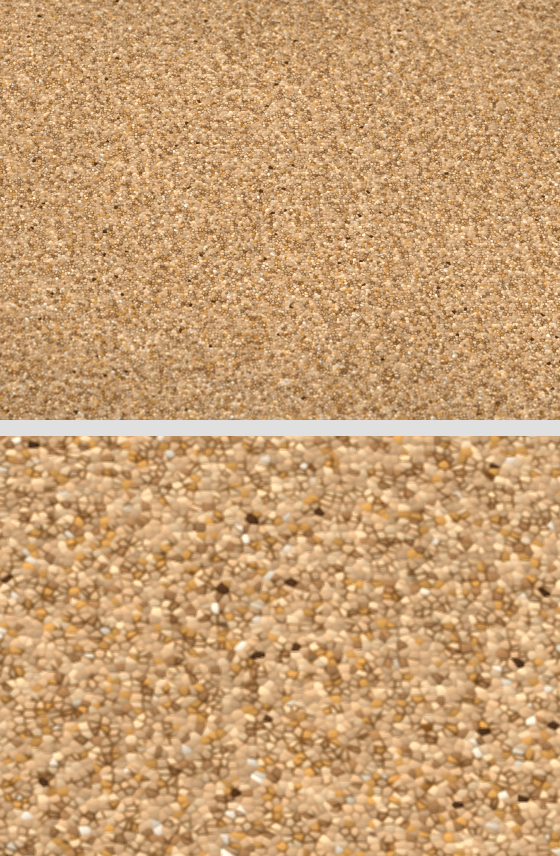
Top: the whole. Bottom: its middle third, enlarged.
A Shadertoy shader for this texture:

```glsl
// Coarse golden beach sand seen at a slant, sharp in a middle band and softer near and far.

const vec3 TAN_GRAIN   = vec3(0.84, 0.68, 0.51);
const vec3 PALE_GRAIN  = vec3(0.94, 0.80, 0.63);
const vec3 GOLD_GRAIN  = vec3(0.83, 0.61, 0.33);
const vec3 BROWN_GRAIN = vec3(0.67, 0.49, 0.32);
const vec3 WHITE_GRAIN = vec3(0.93, 0.87, 0.79);
const vec3 DARK_GRAIN  = vec3(0.33, 0.21, 0.12);
const vec3 GAP_TINT    = vec3(0.57, 0.47, 0.31);
const float GRAINS_PER_HEIGHT = 140.0;
const float SPECKS_PER_HEIGHT = 26.0;

float hash(vec2 p) {
    return fract(sin(dot(p, vec2(127.1, 311.7))) * 43758.5453);
}

vec2 hash2(vec2 p) {
    return vec2(hash(p), hash(p + 57.3));
}

float valueNoise(vec2 p) {
    vec2 cell = floor(p);
    vec2 f = fract(p);
    f = f * f * (3.0 - 2.0 * f);
    float low  = mix(hash(cell), hash(cell + vec2(1, 0)), f.x);
    float high = mix(hash(cell + vec2(0, 1)), hash(cell + vec2(1, 1)), f.x);
    return mix(low, high, f.y);
}

// Distant rows shrink, and are foreshortened a little more vertically.
vec2 tiltGround(vec2 p, float tilt) {
    return p / (1.0 - tilt * p.y);
}

// Picks a mineral colour and a brightness for one grain.
vec3 grainColor(vec2 id) {
    float kind = hash(id + 11.9);
    vec3 color = TAN_GRAIN;
    if (kind > 0.54) color = PALE_GRAIN;
    if (kind > 0.76) color = GOLD_GRAIN;
    if (kind > 0.88) color = BROWN_GRAIN;
    if (kind > 0.97) color = WHITE_GRAIN;
    if (kind > 0.996) color = DARK_GRAIN;
    return color * mix(0.90, 1.10, hash(id + 83.1));
}

// Cellular grains, lit from above, with shadow pockets of uneven depth.
vec3 grains(vec2 p) {
    vec2 cell = floor(p);
    vec2 nearestId = cell;
    vec2 nearestOffset = vec2(0.0);
    float nearest = 9.0;
    float second = 9.0;
    for (int y = -1; y <= 1; y++) {
        for (int x = -1; x <= 1; x++) {
            vec2 id = cell + vec2(x, y);
            vec2 offset = p - id - hash2(id);
            float d = length(offset);
            if (d < nearest) {
                second = nearest;
                nearest = d;
                nearestId = id;
                nearestOffset = offset;
            } else {
                second = min(second, d);
            }
        }
    }
    float gap = 1.0 - smoothstep(0.0, 0.40, second - nearest);
    float pocket = smoothstep(0.25, 0.85, valueNoise(p * 0.9 + 7.3));
    float light = 1.02 + 0.20 * dot(nearestOffset, vec2(-0.4, 0.9));
    vec3 shade = mix(vec3(1.0), GAP_TINT, gap * mix(0.12, 1.0, pocket));
    return grainColor(nearestId) * shade * light;
}

// Sparse larger pebbles: returns coverage in x and a random kind in y.
vec2 specks(vec2 p, float softness) {
    vec2 id = floor(p);
    vec2 offset = fract(p) - mix(vec2(0.25), vec2(0.75), hash2(id + 5.7));
    offset.y = offset.y * 1.5 + offset.x * (hash(id + 31.0) - 0.5);
    float radius = mix(0.05, 0.12, hash(id + 19.4));
    float present = step(0.94, hash(id + 71.6));
    float cover = 1.0 - smoothstep(radius - softness, radius + softness, length(offset));
    return vec2(present * cover, hash(id + 43.2));
}

vec3 sand(vec2 p) {
    vec2 ground = tiltGround(p, 0.15);
    vec3 color = grains(ground * vec2(0.92, 1.08) * GRAINS_PER_HEIGHT);
    vec2 speck = specks(ground * SPECKS_PER_HEIGHT, 0.05);
    vec3 speckColor = speck.y < 0.5 ? DARK_GRAIN : WHITE_GRAIN;
    return mix(color, speckColor, 0.7 * speck.x);
}

void mainImage(out vec4 fragColor, in vec2 fragCoord) {
    vec2 uv = fragCoord / iResolution.y;

    // The focal band slopes down to the right.
    float fromFocus = abs(uv.y - 0.64 + 0.16 * uv.x);
    float blur = mix(0.0028, 0.0052, smoothstep(0.18, 0.55, fromFocus));
    float span = max(1.0 / iResolution.y, blur);

    // Average a small footprint for smooth edges and lens blur.
    vec3 color = vec3(0.0);
    for (int y = -1; y <= 1; y++) {
        for (int x = -1; x <= 1; x++) {
            color += sand(uv + vec2(x, y) * span / 3.0);
        }
    }
    color /= 9.0;

    // Broad dunes, small clumps, and a duller foreground.
    float tone = 1.0 + 0.04 * (valueNoise(uv * vec2(3.0, 5.0)) - 0.5);
    tone += 0.04 * (valueNoise(uv * vec2(38.0, 48.0)) - 0.5);
    tone -= 0.07 * (1.0 - smoothstep(0.0, 0.4, uv.y + 0.1 * uv.x));
    tone -= 0.03 * smoothstep(0.75, 1.0, uv.y);
    fragColor = vec4(clamp(color * tone, 0.0, 1.0), 1.0);
}
```
